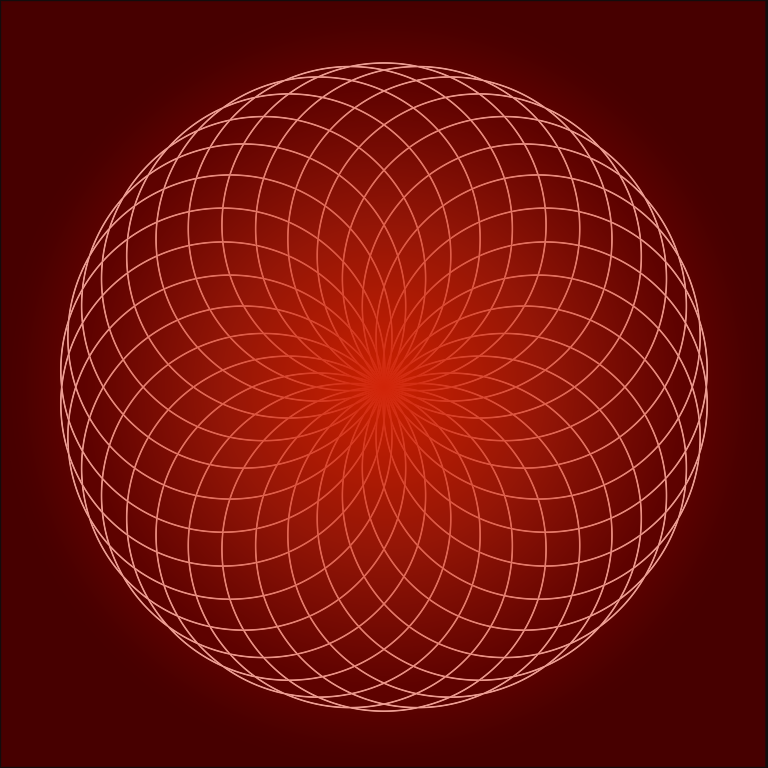
Write a three.js fragment shader that draws this background.

```glsl
// A rosette of thirty thin circles that all pass through one centre, over a
// red radial glow. The circles are placed by a loop over equal angles and
// drawn from their distance; a thin dark frame closes the edges.

varying vec2 vUv;

const float TAU = 6.2831853;
const int CIRCLE_COUNT = 30;
const vec2 CENTRE = vec2(0.5, 0.496);
const float CIRCLE_RADIUS = 0.211;

const vec3 GLOW_CORE = vec3(0.80, 0.125, 0.0);
const vec3 GLOW_MID = vec3(0.58, 0.085, 0.025);
const vec3 GLOW_RIM = vec3(0.37, 0.008, 0.0);
const vec3 GLOW_OUTER = vec3(0.28, 0.0, 0.0);
const vec3 LINE_INNER = vec3(0.82, 0.14, 0.03);
const vec3 LINE_OUTER = vec3(0.93, 0.62, 0.58);
const vec3 FRAME_COLOR = vec3(0.07, 0.05, 0.05);

// Radial gradient through four colour stops
vec3 radialGlow(float r) {
  vec3 color = mix(GLOW_CORE, GLOW_MID, clamp(r / 0.21, 0.0, 1.0));
  color = mix(color, GLOW_RIM, clamp((r - 0.21) / 0.18, 0.0, 1.0));
  return mix(color, GLOW_OUTER, smoothstep(0.39, 0.50, r));
}

// Distance to the nearest outline in a ring of circles sharing the origin
float rosetteDistance(vec2 p, float radius) {
  float nearest = 1.0;
  for (int i = 0; i < CIRCLE_COUNT; i++) {
    float angle = TAU * (float(i) / float(CIRCLE_COUNT) + 0.25);
    vec2 offset = radius * vec2(cos(angle), sin(angle));
    nearest = min(nearest, abs(length(p - offset) - radius));
  }
  return nearest;
}

// Soft line of a given half width
float softLine(float dist, float halfWidth, float softness) {
  return 1.0 - smoothstep(halfWidth - softness, halfWidth + softness, dist);
}

// Frame coverage, wider along the right edge
float frameMask(vec2 uv) {
  float thin = min(uv.x, min(uv.y, 1.0 - uv.y));
  float right = 1.0 - uv.x;
  return max(softLine(thin, 0.0016, 0.0008), softLine(right, 0.0035, 0.001));
}

void main() {
  vec2 p = vUv - CENTRE;
  float r = length(p);
  vec3 color = radialGlow(r);

  // Circle outlines grow paler toward the rim
  float lineMask = softLine(rosetteDistance(p, CIRCLE_RADIUS), 0.0011, 0.0007);
  float paleness = clamp(r / (2.0 * CIRCLE_RADIUS), 0.0, 1.0);
  color = mix(color, mix(LINE_INNER, LINE_OUTER, paleness), lineMask);

  color = mix(color, FRAME_COLOR, frameMask(vUv));
  gl_FragColor = vec4(color, 1.0);
}
```
